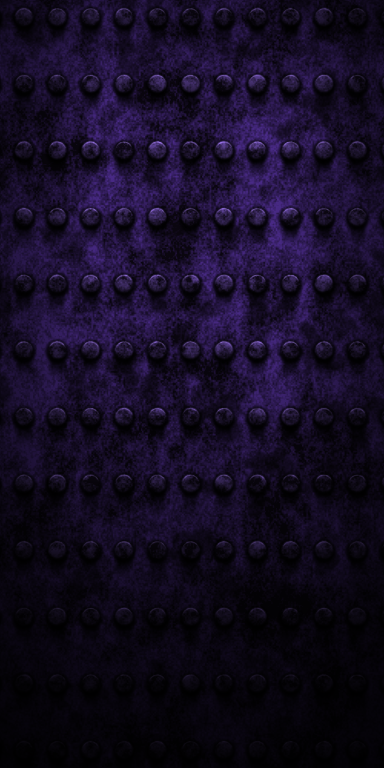
Give the GLSL for this texture, as a WebGL 1 fragment shader.

```glsl
precision highp float;
uniform vec2 u_resolution;

float hash(vec2 p) {
  vec3 q = fract(p.xyx * 0.1031);
  q += dot(q, q.yzx + 33.33);
  return fract((q.x + q.y) * q.z);
}

float noise(vec2 p) {
  vec2 i = floor(p), f = fract(p);
  f = f * f * (3.0 - 2.0 * f);
  return mix(mix(hash(i), hash(i + vec2(1.0, 0.0)), f.x),
             mix(hash(i + vec2(0.0, 1.0)), hash(i + 1.0), f.x), f.y);
}

float fbm(vec2 p) {
  float sum = 0.0, amp = 0.5;
  for (int i = 0; i < 5; i++) {
    sum += amp * noise(p);
    p = mat2(1.6, 1.2, -1.2, 1.6) * p + 17.3;
    amp *= 0.5;
  }
  return sum / 0.97;
}

// Falls from 1 to 0 as x goes from a to b
float fall(float a, float b, float x) {
  return 1.0 - smoothstep(a, b, x);
}

void main() {
  // Canvas widths, y measured downwards from the top
  vec2 p = vec2(gl_FragCoord.x, u_resolution.y - gl_FragCoord.y) / u_resolution.x;
  float depth = p.y * u_resolution.x / u_resolution.y;
  float pixel = 1.0 / u_resolution.x;

  // Rivet grid
  vec2 pitch = vec2(0.0868, 0.1735);
  vec2 grid = (p - vec2(0.0625, 0.0443)) / pitch;
  vec2 id = floor(grid + 0.5);
  vec2 d = (grid - id) * pitch;
  float r = length(d);
  float radius = 0.0243;
  float up = -d.y / max(r, 0.001);

  // Corroded wall: broad stains, blotches, pits and grain
  float stain = fbm(p * vec2(7.0, 5.0) + 3.0);
  float blotch = fbm(p * 24.0 + 40.0);
  float grain = noise(p * 250.0);
  float speck = noise(p * vec2(170.0, 130.0) + 90.0);
  float streak = fbm(p * vec2(45.0, 5.0) + 11.0);
  float wear = 0.55 + 1.3 * (stain - 0.5) + 1.1 * (blotch - 0.5)
             + 0.5 * (streak - 0.5) + 0.55 * (grain - 0.5) + 0.45 * (speck - 0.5);
  wear *= 1.0 - 0.55 * smoothstep(0.56, 0.74, fbm(p * 15.0 + 70.0));
  vec3 violet = vec2(0.0, 1.0).yyy * vec3(0.225, 0.13, 0.415);
  vec3 soot = vec3(0.035, 0.02, 0.055);
  vec3 color = mix(soot, violet, clamp(wear, 0.0, 1.2));

  // Grimy run-off below each rivet and contact shadow around it
  float runoff = fall(0.010, 0.030, abs(d.x)) * smoothstep(0.0, 0.015, d.y)
               * fall(0.025, 0.084, d.y);
  color *= 1.0 - runoff * (0.5 + 0.5 * streak);
  float shadow = fall(radius, radius + 0.013, length(d - vec2(0.0, 0.004)));
  color *= 1.0 - 0.8 * shadow;

  // Domed rivet head, each with its own tarnish
  float tarnish = hash(id + 25.0);
  float patina = fbm(p * 55.0 + id * 7.0);
  float headWear = 0.62 + 1.5 * (patina - 0.5) + 0.5 * (grain - 0.5) - 0.3 * tarnish;
  vec3 head = mix(soot, vec3(0.31, 0.22, 0.50), clamp(headWear, 0.05, 1.0));
  head *= 0.85 - 0.4 * d.y / radius;
  head *= 1.0 - 0.65 * smoothstep(0.018, 0.024, r) * (0.6 - 0.4 * up);
  float rim = smoothstep(0.018, 0.0215, r) * fall(0.0215, radius, r);
  head += vec3(0.28, 0.23, 0.39) * rim * smoothstep(0.1, 0.9, up) * (0.35 + 0.7 * speck);
  color = mix(color, head, fall(radius - pixel, radius + pixel, r));

  // Light fades to the floor, the ceiling and the sides
  float light = mix(0.13, 1.0, fall(0.32, 1.0, depth));
  light *= mix(0.62, 1.0, smoothstep(0.0, 0.17, depth));
  light *= mix(0.5, 1.0, smoothstep(-0.02, 0.32, min(p.x, 1.0 - p.x)));
  gl_FragColor = vec4(color * light * 1.08, 1.0);
}
```
